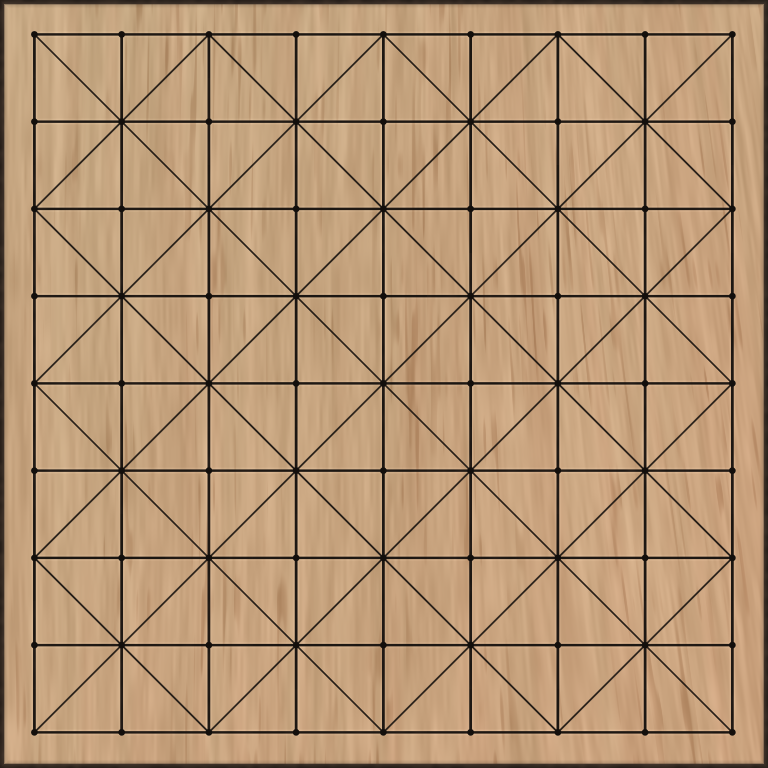
A WebGL 1 fragment shader for this pattern:

```glsl
precision highp float;
// A wooden game board: an 8 by 8 grid of inked lines, with diagonals through
// every point of even parity and a dot on each crossing. Lines are distances
// to repeated lattices; the wood is value noise stretched along the grain.

#define CELLS 8.0
#define PITCH 0.1136
#define BOARD_CORNER vec2(0.0448, 0.0464)
#define LINE_WIDTH 0.0034
#define DIAGONAL_WIDTH 0.0023
#define DOT_RADIUS 0.0043
#define FRAME_WIDTH 0.0056
#define GRAIN_LEAN 0.13
#define WOOD_COLOR vec3(0.785, 0.645, 0.500)
#define INK_COLOR vec3(0.075, 0.060, 0.048)
#define FRAME_COLOR vec3(0.200, 0.160, 0.130)

uniform vec2 u_resolution;

float hash(vec2 p) {
  vec3 q = fract(p.xyx * 0.1031);
  q += dot(q, q.yzx + 33.33);
  return fract((q.x + q.y) * q.z);
}

float noise(vec2 p) {
  vec2 i = floor(p), f = fract(p);
  f = f * f * (3.0 - 2.0 * f);
  float low = mix(hash(i), hash(i + vec2(1.0, 0.0)), f.x);
  float high = mix(hash(i + vec2(0.0, 1.0)), hash(i + 1.0), f.x);
  return mix(low, high, f.y);
}

// Coverage of a shape, from its signed distance and the pixel size.
float cover(float dist, float pixel) {
  return clamp(0.5 - dist / pixel, 0.0, 1.0);
}

vec3 wood(vec2 p) {
  // The grain runs upright on the left and leans over on the right.
  float lean = GRAIN_LEAN * smoothstep(0.5, 0.9, p.x);
  float x = p.x + lean * (p.y - 0.5) + 0.006 * noise(p * vec2(5.0, 3.0)) + 2.0;
  float y = p.y + 2.0;

  float bands = noise(vec2(x * 38.0, y * 1.6)) - 0.5;
  float streaks = noise(vec2(x * 115.0, y * 5.0)) - 0.5;
  float fibres = noise(vec2(x * 260.0, y * 22.0)) - 0.5;
  float pores = smoothstep(0.68, 0.95, noise(vec2(x * 210.0, y * 14.0) + 40.0));
  pores *= smoothstep(0.3, 0.7, noise(vec2(x * 30.0, y * 3.0) + 9.0));

  // Olive at the upper left turns to a pinker tan at the lower right.
  float warmth = 0.5 * (p.x - p.y);
  vec3 color = WOOD_COLOR + warmth * vec3(0.018, -0.022, -0.020);
  color += 0.035 * bands + 0.060 * streaks + 0.055 * fibres;
  color += vec3(0.010, -0.012, -0.008) * (noise(vec2(x * 60.0, y * 2.0) + 70.0) - 0.5);
  return color - pores * vec3(0.070, 0.085, 0.085);
}

void main() {
  float side = min(u_resolution.x, u_resolution.y);
  vec2 p = (gl_FragCoord.xy - 0.5 * u_resolution) / side + 0.5;
  float pixel = 1.0 / side;
  vec3 color = wood(p);

  // Offsets from the nearest crossing, and how far p lies off the board.
  vec2 grid = (p - BOARD_CORNER) / PITCH;
  vec2 crossing = clamp(floor(grid + 0.5), 0.0, CELLS);
  vec2 offset = abs(grid - crossing) * PITCH;
  vec2 outside = max(max(-grid, grid - CELLS), 0.0) * PITCH;

  // Straight lines, diagonals and dots.
  float upright = length(vec2(offset.x, outside.y));
  float level = length(vec2(offset.y, outside.x));
  float straight = min(upright - 0.53 * LINE_WIDTH, level - 0.47 * LINE_WIDTH);
  vec2 sums = vec2(grid.x + grid.y, grid.x - grid.y);
  vec2 slants = abs(mod(sums + 1.0, 2.0) - 1.0) * PITCH * 0.70711;
  float diagonal = max(min(slants.x, slants.y), max(outside.x, outside.y) * 2.0);
  diagonal -= 0.5 * DIAGONAL_WIDTH;
  float dots = length(offset) - DOT_RADIUS;

  // Pale fringe beside the straight lines.
  color += 0.045 * (1.0 - smoothstep(0.0005, 0.0035, straight));

  // Ink, slightly uneven along its length and from line to line.
  float wear = 0.05 * noise(p * 90.0) * hash(crossing + 3.0);
  vec3 ink = INK_COLOR + wear * vec3(1.0, 0.7, 0.6);
  color = mix(color, ink, 0.90 * cover(diagonal, pixel));
  color = mix(color, ink, 0.96 * cover(straight, pixel));
  color = mix(color, INK_COLOR, cover(dots, pixel));

  // Dark frame with a soft inner shade.
  vec2 margin = min(p, 1.0 - p);
  float edge = min(margin.x, margin.y);
  color *= 1.0 - 0.12 * (1.0 - smoothstep(FRAME_WIDTH, FRAME_WIDTH + 0.006, edge));
  float frameTone = 0.85 + 0.35 * smoothstep(0.0, FRAME_WIDTH, edge);
  frameTone += 0.25 * (noise(p * 120.0) - 0.5);
  color = mix(color, FRAME_COLOR * frameTone, cover(edge - FRAME_WIDTH, pixel));

  gl_FragColor = vec4(color, 1.0);
}
```
